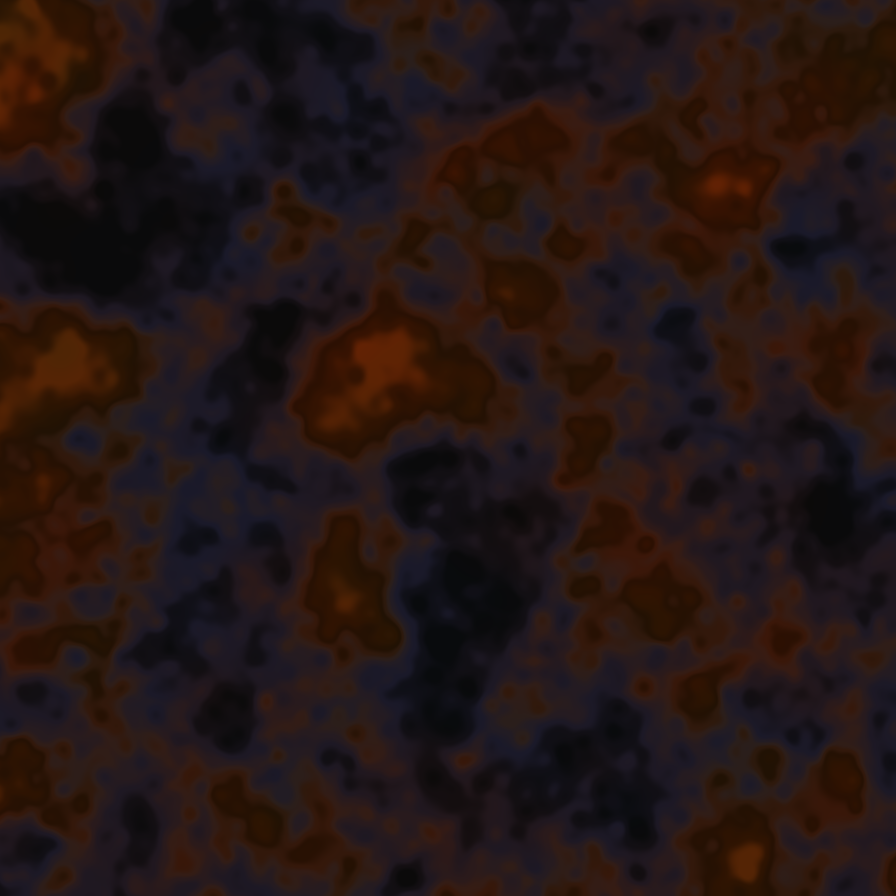
Reproduce this texture procedurally as a WebGL 2 fragment shader.

```glsl
#version 300 es
precision highp float;
// Dark corroded metal: soft rust patches over mottled black, slate and mauve.
// Octaves of soft cellular noise make a roughly normal height field, which
// a colour ramp shades; a second field drifts the hue between cool and warm.

uniform vec2 u_resolution;
out vec4 fragColor;

const int STOPS = 9;

// Three random values in 0..1 for one cell.
vec3 hash3(vec2 cell) {
    vec3 p = fract(cell.xyx * vec3(0.1031, 0.1030, 0.0973));
    p += dot(p, p.yxz + 33.33);
    return fract((p.xxy + p.yzz) * p.zyx);
}

// Cellular noise: one jittered soft spot of random sign and weight per cell.
// Scaled to a variance of about one.
float spotNoise(vec2 p) {
    vec2 cell = floor(p);
    float sum = 0.0;
    for (int y = -1; y <= 1; y++) {
        for (int x = -1; x <= 1; x++) {
            vec2 neighbour = cell + vec2(x, y);
            vec3 rnd = hash3(neighbour);
            vec2 offset = p - neighbour - rnd.xy;
            float falloff = max(0.0, 1.0 - dot(offset, offset));
            sum += (2.0 * rnd.z - 1.0) * falloff * falloff * falloff;
        }
    }
    return 2.585 * sum;
}

// Layered spots, each octave turned and shifted, kept at unit variance.
float layeredSpots(vec2 p, int octaves, float gain) {
    const mat2 turnAndDouble = mat2(1.6, 1.2, -1.2, 1.6);
    float sum = 0.0;
    float energy = 0.0;
    float amplitude = 1.0;
    for (int i = 0; i < octaves; i++) {
        sum += amplitude * spotNoise(p);
        energy += amplitude * amplitude;
        amplitude *= gain;
        p = turnAndDouble * p + vec2(17.3, 41.7);
    }
    return sum * inversesqrt(energy);
}

// Height to colour: black, slate, mauve, rust rim, dark rust, glowing core.
vec3 rustRamp(float height) {
    float level[STOPS] = float[](
        -1.8, -1.1, -0.44, 0.03, 0.37, 0.71, 1.15, 1.8, 3.1);
    vec3 tone[STOPS] = vec3[](
        vec3(0.040, 0.040, 0.043),
        vec3(0.070, 0.058, 0.075),
        vec3(0.118, 0.094, 0.135),
        vec3(0.155, 0.104, 0.117),
        vec3(0.192, 0.112, 0.088),
        vec3(0.202, 0.094, 0.042),
        vec3(0.150, 0.066, 0.012),
        vec3(0.185, 0.076, 0.008),
        vec3(0.340, 0.140, 0.018));
    vec3 colour = tone[0];
    for (int i = 1; i < STOPS; i++) {
        colour = mix(colour, tone[i], smoothstep(level[i - 1], level[i], height));
    }
    return colour;
}

// Shift between cool slate (positive) and warm brown (negative).
vec3 driftHue(vec3 colour, float amount) {
    return colour * (1.0 + amount * vec3(-0.07, 0.025, 0.10));
}

void main() {
    vec2 uv = gl_FragCoord.xy / u_resolution.y;
    float height = layeredSpots(uv * 6.5 + vec2(3.7, 8.2), 4, 0.68);
    float hue = layeredSpots(uv * 9.0 + vec2(61.4, 29.8), 2, 0.7);
    vec3 colour = driftHue(rustRamp(height), clamp(hue, -2.0, 2.0));
    fragColor = vec4(colour, 1.0);
}
```
